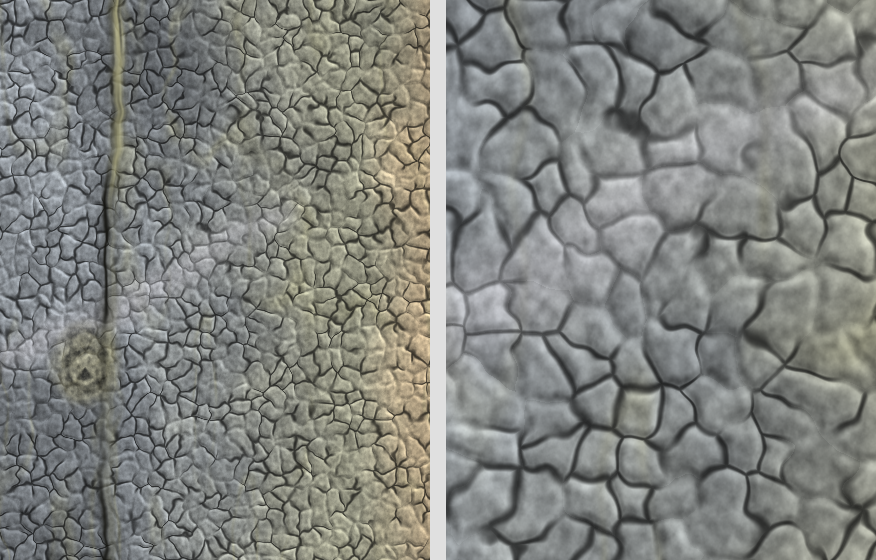
Left, the full canvas; right, a detail of the centre.
Give the GLSL for this texture, as a Shadertoy shader.

```glsl
// Weathered tree bark: small cracked plates lit from the upper right, with a
// long vertical fissure, a healed knot and a pale diagonal scar.
// Warped Voronoi cells form the plates; value noise adds grain and stains.

float hash(vec2 p) {
    vec3 q = fract(vec3(p.xyx) * 0.1031);
    q += dot(q, q.yzx + 33.33);
    return fract((q.x + q.y) * q.z);
}

vec2 hash2(vec2 p) {
    return vec2(hash(p), hash(p + 71.7));
}

float noise(vec2 p) {
    vec2 i = floor(p), f = fract(p);
    f = f * f * (3.0 - 2.0 * f);
    return mix(mix(hash(i), hash(i + vec2(1, 0)), f.x),
               mix(hash(i + vec2(0, 1)), hash(i + vec2(1, 1)), f.x), f.y);
}

float fbm(vec2 p) {
    float sum = 0.0, gain = 0.533;
    for (int i = 0; i < 4; i++) {
        sum += gain * noise(p);
        p = mat2(1.6, 1.2, -1.2, 1.6) * p + 17.3;
        gain *= 0.5;
    }
    return sum;
}

// Soft bump around zero
float band(float d, float width) {
    return exp(-d * d / (width * width));
}

// x: distance to the nearest plate border, y: random value of the plate
vec2 plates(vec2 p) {
    vec2 cell = floor(p), f = fract(p), nearest = vec2(0), nearestId = vec2(0);
    float best = 9.0, border = 9.0;
    for (int j = -1; j <= 1; j++)
    for (int i = -1; i <= 1; i++) {
        vec2 g = vec2(i, j);
        vec2 r = g + 0.1 + 0.8 * hash2(cell + g) - f;
        if (dot(r, r) < best) { best = dot(r, r); nearest = r; nearestId = g; }
    }
    for (int j = -2; j <= 2; j++)
    for (int i = -2; i <= 2; i++) {
        vec2 g = nearestId + vec2(i, j);
        vec2 r = g + 0.1 + 0.8 * hash2(cell + g) - f;
        vec2 d = r - nearest;
        if (dot(d, d) > 0.0001) border = min(border, dot(0.5 * (r + nearest), normalize(d)));
    }
    return vec2(border, hash(cell + nearestId + 5.5));
}

// Bend the plate grid so that borders look torn
vec2 warp(vec2 p) {
    vec2 coarse = vec2(noise(p * 26.0), noise(p * 26.0 + 40.0)) - 0.5;
    vec2 fine = vec2(noise(p * 85.0 + 9.0), noise(p * 85.0 + 60.0)) - 0.5;
    return p + 0.022 * coarse + 0.008 * fine;
}

float barkHeight(vec2 p) {
    vec2 plate = plates(warp(p) * vec2(34.0, 32.0));
    float dome = smoothstep(0.0, 0.24, plate.x) * (0.55 + 0.45 * plate.y);
    return dome + 1.1 * fbm(p * vec2(75.0, 62.0));
}

float fissureX(float y) {
    return 0.186 + 0.018 * smoothstep(0.55, 0.95, y)
         + 0.016 * (noise(vec2(y * 9.0, 3.0)) - 0.5) + 0.007 * (noise(vec2(y * 45.0, 8.0)) - 0.5);
}

void mainImage(out vec4 fragColor, in vec2 fragCoord) {
    vec2 p = fragCoord / iResolution.y;
    float across = fragCoord.x / iResolution.x;
    float stain = fbm(p * 7.0 + 3.0);

    // Cool grey on the left turning to warm tan on the right
    vec3 coolGrey = vec3(0.485, 0.505, 0.525), olive = vec3(0.56, 0.56, 0.49);
    vec3 warmTan = vec3(0.67, 0.58, 0.46), lichen = vec3(0.58, 0.57, 0.43);
    vec3 color = mix(coolGrey, olive, smoothstep(0.3, 0.85, across + 0.35 * (stain - 0.5)));
    color = mix(color, warmTan, 0.75 * smoothstep(0.82, 1.03, across + 0.15 * (stain - 0.5)));
    color *= 0.84 + 0.36 * stain;
    color *= 1.0 - 0.22 * band(length((p - vec2(0.29, 0.92)) * vec2(1.0, 0.6)), 0.13);
    color *= 1.0 - 0.2 * (1.0 - smoothstep(0.0, 0.5, p.y)) * (1.0 - smoothstep(0.15, 0.5, across));

    // Vertical lichen seams
    float seam = band(noise(vec2(p.x * 24.0 + 0.6 * noise(p * 18.0), p.y * 3.5)) - 0.5, 0.07);
    color = mix(color, lichen, 0.4 * seam * noise(p * 22.0 + 5.0));

    // Pale diagonal scar
    float scarLine = p.y - 0.35 - 0.52 * p.x + 0.05 * (noise(p * 14.0) - 0.5);
    float scar = band(scarLine, 0.036) * (1.0 - smoothstep(0.48, 0.56, p.x));
    color = mix(color, vec3(0.66, 0.66, 0.68), 0.6 * scar * (0.4 + stain));

    // Relief, grain and cracks
    vec2 toLight = 0.0033 * normalize(vec2(0.55, 0.85));
    float relief = barkHeight(p - toLight) - barkHeight(p + toLight);
    vec2 plate = plates(warp(p) * vec2(34.0, 32.0));
    float crackWidth = 0.05 + 0.13 * noise(p * 30.0 + 12.0);
    float crack = (1.0 - smoothstep(0.01, crackWidth, plate.x)) * smoothstep(0.22, 0.6, noise(p * 38.0 + 31.0));
    float fine = fbm(p * vec2(150.0, 130.0)) - 0.5;
    color *= 1.03 + 0.3 * relief * (1.0 - 0.4 * scar) + 0.5 * fine + 0.12 * (plate.y - 0.5);
    color *= 1.0 - 0.62 * crack * (1.0 - 0.5 * scar);

    // Knot: torn rings around an oval hollow
    vec2 k = (p - vec2(0.152, 0.345)) * vec2(1.0, 0.8);
    float radius = length(k) + 0.025 * (fbm(p * 24.0) - 0.5);
    float knot = 1.0 - smoothstep(0.035, 0.075, radius);
    float rings = noise(vec2(radius * 170.0, 2.0 * sin(atan(k.y, k.x)) + 7.0));
    color = mix(color, vec3(0.47, 0.46, 0.38) * (0.35 + 1.15 * rings + fine), 0.75 * knot);

    // Fissure with a stringy ridge along its right side
    float side = p.x - fissureX(p.y);
    float ridge = band(side - 0.011, 0.011) * (0.25 + 0.6 * smoothstep(0.6, 0.72, p.y));
    float strings = noise(vec2(side * 260.0, p.y * 16.0));
    color = mix(color, lichen * (0.5 + 0.9 * strings), ridge);
    float open = 0.3 + 0.7 * smoothstep(0.4, 0.45, p.y) * (1.0 - smoothstep(0.64, 0.72, p.y));
    open = max(open, 0.9 * (1.0 - smoothstep(0.08, 0.24, p.y)));
    float gap = band(side, 0.0025 + 0.003 * noise(vec2(p.y * 30.0, 1.0)));
    color = mix(color, vec3(0.11, 0.11, 0.09), 0.9 * open * gap);
    color *= 1.0 - 0.25 * open * band(side, 0.018);

    fragColor = vec4(clamp(color, 0.0, 1.0), 1.0);
}
```
